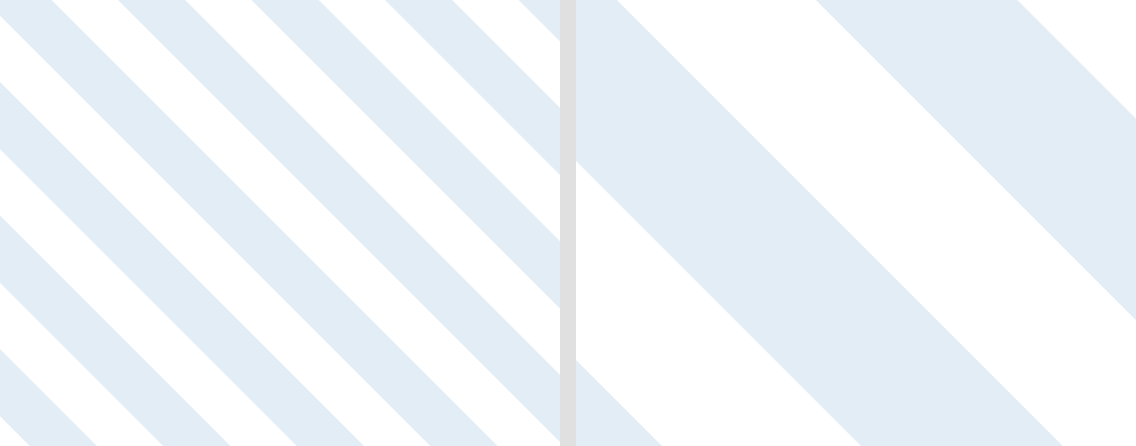
Left: the whole. Right: its middle third, enlarged.
Reproduce this pattern procedurally as a Shadertoy shader.

```glsl
// Pale blue and white diagonal stripes of nearly equal width, falling to the right at 45 degrees.

const vec3 PALE_BLUE = vec3(0.885, 0.93, 0.96);
const vec3 WHITE = vec3(1.0);

// Lengths are fractions of the canvas width, measured along the horizontal.
const float PERIOD = 0.23848;
const float STRIPE_WIDTH = 0.1200;
const float STRIPE_CENTER = -0.0697;

// Signed distance to the nearest stripe, negative inside.
float stripeDistance(float t, float period, float center, float width) {
    float offset = (fract((t - center) / period + 0.5) - 0.5) * period;
    return abs(offset) - 0.5 * width;
}

// Coverage of a shape, smoothed over one pixel.
float coverage(float dist, float pixel) {
    return clamp(0.5 - dist / pixel, 0.0, 1.0);
}

void mainImage(out vec4 fragColor, in vec2 fragCoord) {
    // Centered coordinates, scaled by canvas width
    vec2 p = (fragCoord - 0.5 * iResolution.xy) / iResolution.x;

    // Constant along each falling diagonal
    float diagonal = p.x + p.y;
    float dist = stripeDistance(diagonal, PERIOD, STRIPE_CENTER, STRIPE_WIDTH);

    // One pixel step across the diagonal
    float pixel = sqrt(2.0) / iResolution.x;
    vec3 color = mix(WHITE, PALE_BLUE, coverage(dist, pixel));
    fragColor = vec4(color, 1.0);
}
```
